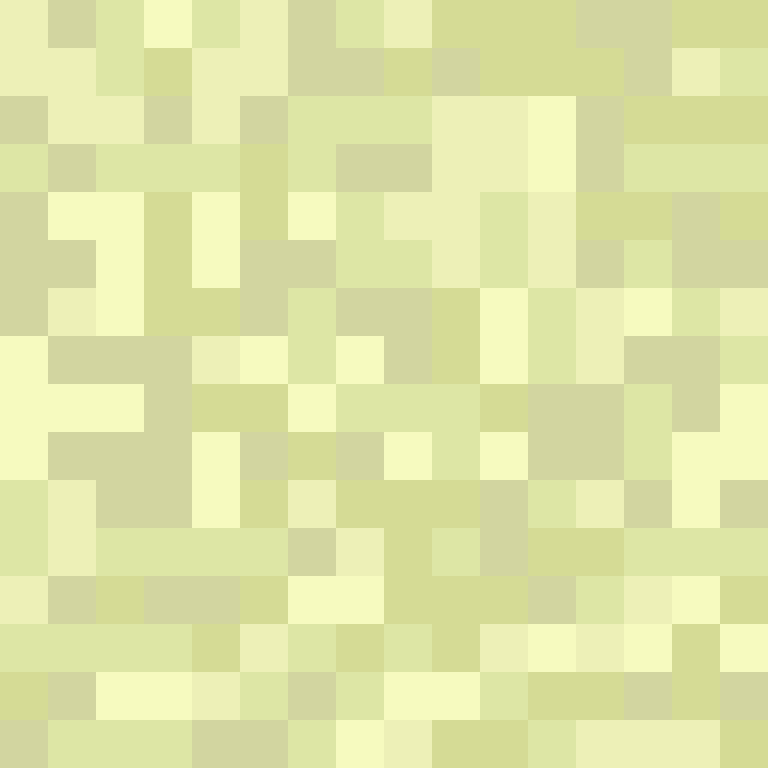
Give the GLSL for this pattern, as a Shadertoy shader.

```glsl
// Mosaic of flat square tiles in pale yellow, soft green, olive and khaki grey

const float TILES = 16.0;

// Integer hash (PCG style)
uint hash(uint n) {
    n = n * 747796405u + 2891336453u;
    n = ((n >> ((n >> 28) + 4u)) ^ n) * 277803737u;
    return (n >> 22) ^ n;
}

// Shuffles the 16 by 16 grid: every tile gets its own rank in 0..1
float shuffledRank(uvec2 tile) {
    for (uint pass = 0u; pass < 8u; pass++) {
        uint shift = hash(tile.y + 16u * pass + 977u) >> 9;
        tile = uvec2(tile.y, (tile.x + shift) & 15u);
    }
    return (float(tile.x * 16u + tile.y) + 0.5) / 256.0;
}

vec3 tileColor(ivec2 cell) {
    // A few tiles repeat a neighbour, which forms short runs
    uint pick = hash(uint((cell.x & 15) + 16 * (cell.y & 15)) + 5021u) % 100u;
    if (pick < 6u) cell.x += 1;
    else if (pick < 12u) cell.y += 1;

    // Ranks split the palette into fixed shares
    float rank = shuffledRank(uvec2(cell & 15));
    if (rank < 0.15) return vec3(0.965, 0.982, 0.745);  // bright yellow
    if (rank < 0.30) return vec3(0.930, 0.945, 0.720);  // cream
    if (rank < 0.54) return vec3(0.867, 0.902, 0.648);  // soft green
    if (rank < 0.75) return vec3(0.837, 0.860, 0.583);  // olive
    return vec3(0.827, 0.837, 0.630);                   // khaki grey
}

void mainImage(out vec4 fragColor, in vec2 fragCoord) {
    float scale = TILES / min(iResolution.x, iResolution.y);
    vec2 p = fragCoord * scale - 0.5;
    ivec2 cell = ivec2(floor(p));

    // Blend neighbouring tiles across one pixel at their shared edge
    vec2 blend = clamp((fract(p) - 0.5) / scale + 0.5, 0.0, 1.0);
    vec3 lower = mix(tileColor(cell), tileColor(cell + ivec2(1, 0)), blend.x);
    vec3 upper = mix(tileColor(cell + ivec2(0, 1)), tileColor(cell + ivec2(1, 1)), blend.x);
    fragColor = vec4(mix(lower, upper, blend.y), 1.0);
}
```
